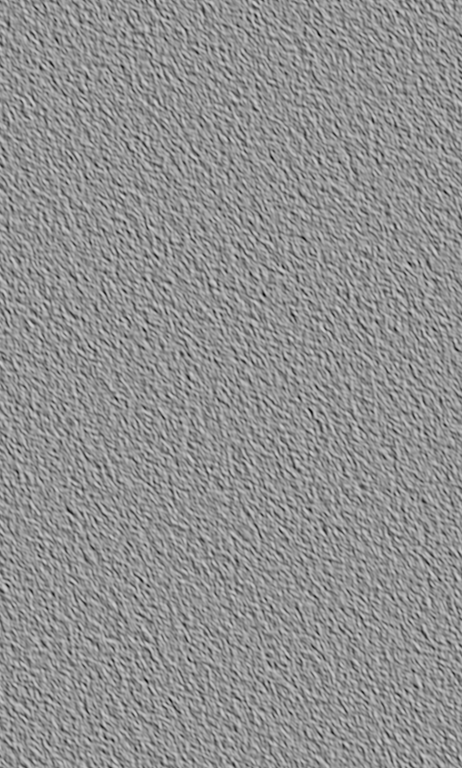
Write a Shadertoy shader that draws this texture.

```glsl
// Grey embossed plaster: fine diagonal grains lit from the upper right.
#define BUMPS 512.0         // random bumps per canvas height
#define GRAIN_WIDTH 0.80    // spread of a bump along the light, in cells
#define GRAIN_LENGTH 1.20   // spread of a bump across the light, in cells
#define LIGHT_ANGLE 0.66    // direction of the light, radians
#define CONTRAST 0.099      // typical deviation from the base grey
#define SHADOW_BIAS 0.10    // deepens shadows, softens highlights
#define BASE_GREY 0.567
#define REACH 3             // cells searched on each side

float hash(vec2 cell) {
    vec3 q = fract(cell.xyx * vec3(0.1031, 0.1030, 0.0973));
    q += dot(q, q.yzx + 33.33);
    return fract((q.x + q.y) * q.z);
}

// Slope along the light of a field of soft random bumps, with unit deviation
float reliefSlope(vec2 p, vec2 light) {
    vec2 across = vec2(-light.y, light.x);
    vec2 home = floor(p);
    float slope = 0.0;
    float power = 0.0;
    for (int y = -REACH; y <= REACH; y++) {
        for (int x = -REACH; x <= REACH; x++) {
            vec2 cell = home + vec2(x, y);
            vec2 d = cell + 0.5 - p;
            vec2 grain = vec2(dot(d, light) / GRAIN_WIDTH, dot(d, across) / GRAIN_LENGTH);
            float weight = grain.x * exp(-0.5 * dot(grain, grain));
            slope += weight * (hash(cell + 71.0) - 0.5);
            power += weight * weight;
        }
    }
    return slope / sqrt(power / 12.0);
}

void mainImage(out vec4 fragColor, in vec2 fragCoord) {
    vec2 p = fragCoord / iResolution.y * BUMPS;
    vec2 light = vec2(cos(LIGHT_ANGLE), sin(LIGHT_ANGLE));

    // Shade by slope, with a slight lean towards the shadows
    float slope = reliefSlope(p, light);
    float shade = slope - SHADOW_BIAS * (slope * slope - 1.0);
    float grey = BASE_GREY + CONTRAST * shade;

    fragColor = vec4(vec3(clamp(grey, 0.0, 1.0)), 1.0);
}
```
